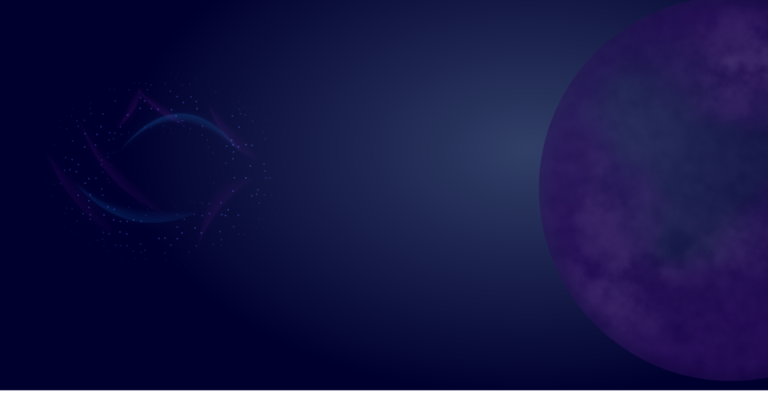
Give the GLSL for this background, as a Shadertoy shader.

```glsl
// Navy night backdrop with a soft blue glow, a violet moon and a faint wreath of light strands.

const vec3 NAVY = vec3(0.0, 0.0, 0.18);
const vec3 GLOW_BLUE = vec3(0.19, 0.245, 0.40);
const vec3 VIOLET = vec3(0.155, 0.05, 0.345);
const vec3 PALE_VIOLET = vec3(0.29, 0.23, 0.45);
const vec3 TEAL = vec3(0.06, 0.32, 0.42);
const vec3 WINE = vec3(0.30, 0.06, 0.26);

float hash(vec2 p) {
    vec3 q = fract(vec3(p.xyx) * 0.1031);
    q += dot(q, q.yzx + 33.33);
    return fract((q.x + q.y) * q.z);
}

float noise(vec2 p) {
    vec2 i = floor(p), f = fract(p);
    f = f * f * (3.0 - 2.0 * f);
    return mix(mix(hash(i), hash(i + vec2(1, 0)), f.x),
               mix(hash(i + vec2(0, 1)), hash(i + vec2(1, 1)), f.x), f.y);
}

float fbm(vec2 p) {
    float sum = 0.0, amp = 0.5;
    for (int i = 0; i < 6; i++) {
        sum += amp * noise(p);
        p = mat2(1.6, 1.2, -1.2, 1.6) * p + 7.3;
        amp *= 0.5;
    }
    return sum;
}

float blob(vec2 p, vec2 center, vec2 size) {
    vec2 d = (p - center) / size;
    return exp(-dot(d, d));
}

// Fan of thin parabolic strands from a to b, bowed sideways by bend.
float strands(vec2 p, vec2 a, vec2 b, float bend, float spread, float px) {
    vec2 chord = b - a;
    float len = length(chord);
    vec2 dir = chord / len;
    float u = dot(p - a, dir) / len;
    float v = dot(p - a, vec2(-dir.y, dir.x));
    if (u < 0.0 || u > 1.0) return 0.0;
    float sum = 0.0;
    for (int i = 0; i < 6; i++) {
        float k = float(i) / 5.0;
        float curve = 4.0 * u * (1.0 - u) * (bend + spread * k * (0.4 + u));
        float slope = 4.0 * (1.0 - 2.0 * u) * bend / len;
        float d = abs(v - curve) / sqrt(1.0 + slope * slope);
        sum += (1.0 - 0.7 * k) * (smoothstep(px + 0.002, 0.0, d) + 0.35 * exp(-d * 160.0));
    }
    return sum * sin(3.14159 * u) * 0.4;
}

// Sparse specks, one per grid cell, gathered in a ring.
float specks(vec2 p, vec2 center, float px) {
    vec2 cell = floor(p * 65.0);
    vec2 spot = (cell + 0.25 + 0.5 * vec2(hash(cell), hash(cell + 41.0))) / 65.0;
    float ring = exp(-pow((length((spot - center) * vec2(0.88, 1.1)) - 0.18) / 0.055, 2.0));
    float lit = step(0.72, hash(cell + 83.0)) * ring;
    return lit * smoothstep(0.0015 + px, 0.0005, length(p - spot));
}

vec3 wreath(vec2 p, float px) {
    float teal = strands(p, vec2(0.295, 0.625), vec2(0.60, 0.62), 0.095, -0.018, px)
               + strands(p, vec2(0.185, 0.55), vec2(0.49, 0.475), -0.057, 0.025, px);
    float wine = strands(p, vec2(0.198, 0.70), vec2(0.41, 0.47), -0.035, 0.022, px)
               + strands(p, vec2(0.49, 0.39), vec2(0.63, 0.56), 0.02, 0.03, px)
               + strands(p, vec2(0.115, 0.625), vec2(0.28, 0.42), -0.02, 0.03, px)
               + strands(p, vec2(0.29, 0.685), vec2(0.35, 0.785), -0.012, 0.015, px)
               + strands(p, vec2(0.34, 0.78), vec2(0.46, 0.69), -0.012, 0.015, px)
               + strands(p, vec2(0.515, 0.745), vec2(0.64, 0.60), -0.02, 0.025, px);
    return TEAL * teal * 0.38 + WINE * wine * 0.30
         + vec3(0.10, 0.12, 0.22) * specks(p, vec2(0.405, 0.58), px);
}

vec3 moonSurface(vec2 q, vec3 sky) {
    vec2 warp = q + 0.22 * (vec2(fbm(q * 4.0), fbm(q * 4.0 + 19.0)) - 0.5);
    // Smooth dark plains
    float plains = blob(warp, vec2(-0.45, 0.42), vec2(0.38, 0.32))
                 + blob(warp, vec2(-0.18, 0.02), vec2(0.28, 0.30))
                 + blob(warp, vec2(-0.22, -0.28), vec2(0.20, 0.16))
                 + blob(warp, vec2(0.12, 0.15), vec2(0.20, 0.22));
    // Bright cratered uplands
    float uplands = blob(warp, vec2(0.08, 0.65), vec2(0.32, 0.28))
                  + 0.8 * blob(warp, vec2(-0.65, -0.15), vec2(0.26, 0.28))
                  + 0.7 * blob(warp, vec2(-0.52, -0.55), vec2(0.35, 0.20))
                  + 0.7 * blob(warp, vec2(0.0, -0.32), vec2(0.22, 0.16));
    float grain = fbm(q * 7.0 + 3.0);
    float land = clamp(0.82 - 0.68 * plains + 0.25 * (grain - 0.5), 0.12, 0.9);
    vec3 color = mix(sky, VIOLET, land);
    float pale = uplands * smoothstep(0.3, 0.75, grain);
    color = mix(color, PALE_VIOLET, clamp(0.55 * pale, 0.0, 0.6));
    color += 0.035 * (fbm(q * 18.0) - 0.5);
    return mix(color, sky * 0.8 + VIOLET * 0.15, 0.35 * smoothstep(0.9, 1.0, length(q)));
}

void mainImage(out vec4 fragColor, in vec2 fragCoord) {
    float px = 1.0 / iResolution.y;
    vec2 p = fragCoord * px;

    // Elliptic glow
    float reach = length((p - vec2(1.31, 0.63)) / vec2(1.0, 0.61));
    vec3 color = mix(GLOW_BLUE, NAVY, min(reach, 1.0));
    color += wreath(p, px);

    // Moon, cut by the right side
    vec2 q = (p - vec2(1.81, 0.533)) / 0.476;
    float disc = smoothstep(px, -px, (length(q) - 1.0) * 0.476);
    color = mix(color, moonSurface(q, color), disc);

    // White strip along the bottom
    color = mix(color, vec3(1.0), smoothstep(px, -px, p.y - 0.034));
    fragColor = vec4(color, 1.0);
}
```
